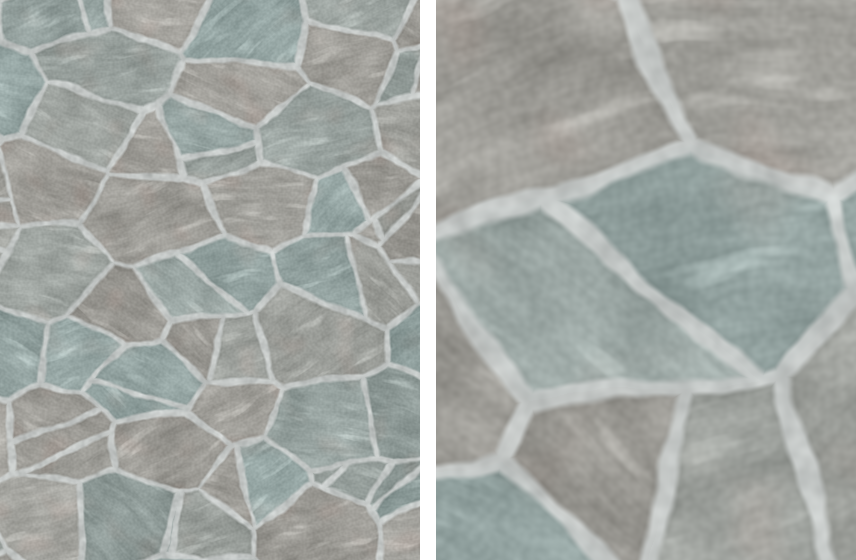
Left: the whole. Right: its middle third, enlarged.
Give the GLSL for this texture, as a Shadertoy shader.

```glsl
const vec2 STONE_GRID = vec2(6.0, 8.4);
const vec3 STONE_GREY = vec3(0.600, 0.622, 0.604);
const vec3 WARM_SHIFT = vec3(0.020, -0.008, -0.012);
const vec3 COOL_SHIFT = vec3(-0.030, 0.012, 0.022);
const vec3 MORTAR_GREY = vec3(0.775, 0.790, 0.785);

vec2 hash2(vec2 p) {
    vec3 q = fract(p.xyx * vec3(0.1031, 0.1030, 0.0973));
    q += dot(q, q.yzx + 33.33);
    return fract((q.xx + q.yz) * q.zy);
}

vec2 gradientAt(vec2 cell) {
    float angle = 6.28318 * hash2(cell + 71.0).x;
    return vec2(cos(angle), sin(angle));
}

float gradientNoise(vec2 p) {
    vec2 i = floor(p), f = fract(p);
    vec2 u = f * f * f * (f * (f * 6.0 - 15.0) + 10.0);
    vec2 e = vec2(1.0, 0.0);
    float a = dot(gradientAt(i), f);
    float b = dot(gradientAt(i + e.xy), f - e.xy);
    float c = dot(gradientAt(i + e.yx), f - e.yx);
    float d = dot(gradientAt(i + e.xx), f - e.xx);
    return mix(mix(a, b, u.x), mix(c, d, u.x), u.y);
}

float fbm(vec2 p, int octaves) {
    float sum = 0.0, gain = 1.0;
    for (int i = 0; i < octaves; i++) {
        sum += gain * gradientNoise(p);
        p = mat2(1.6, 1.2, -1.2, 1.6) * p + 9.7;
        gain *= 0.55;
    }
    return sum;
}

vec2 rotate(vec2 p, float angle) {
    float c = cos(angle), s = sin(angle);
    return vec2(c * p.x - s * p.y, s * p.x + c * p.y);
}

vec2 siteOffset(vec2 cell) {
    return 0.04 + 0.92 * hash2(cell + 40.0);
}

float siteWeight(vec2 cell) {
    return 0.32 * hash2(cell + 90.0).y;
}

// Weighted Voronoi: xy = stone seed, z = distance to the nearest joint
vec3 flagstones(vec2 p, vec2 grid) {
    vec2 q = p * grid, base = floor(q), ownCell = base, own = vec2(0.0);
    float best = 1e3;
    for (int y = -2; y <= 2; y++)
    for (int x = -2; x <= 2; x++) {
        vec2 cell = base + vec2(x, y);
        vec2 r = cell + siteOffset(cell) - q;
        float power = dot(r, r) - siteWeight(cell);
        if (power < best) { best = power; ownCell = cell; own = r; }
    }
    float edge = 1e3;
    for (int y = -2; y <= 2; y++)
    for (int x = -2; x <= 2; x++) {
        vec2 cell = ownCell + vec2(x, y);
        if (x == 0 && y == 0) continue;
        vec2 r = cell + siteOffset(cell) - q;
        float power = dot(r, r) - siteWeight(cell);
        edge = min(edge, (power - best) / (2.0 * length(grid * (r - own))));
    }
    // Some stones are split by one straight joint
    vec2 seed = ownCell;
    vec2 cut = hash2(ownCell + 150.0);
    if (cut.x < 0.45) {
        vec2 normal = rotate(vec2(1.0, 0.0), 14.0 * cut.x);
        float side = dot(own / grid, normal) + 0.07 * (cut.y - 0.5);
        edge = min(edge, abs(side));
        seed += 23.0 * step(0.0, side);
    }
    return vec3(seed, edge);
}

// Cleft slate: clouds, slanted bedding streaks, pale wisps and grain
vec3 stoneColour(vec2 p, vec2 seed) {
    vec2 h = hash2(seed + 210.0), k = hash2(seed + 260.0);
    vec2 bed = rotate(p, 1.6 * (h.x - 0.5)) + 5.0 * k;
    bed.y += 0.012 * gradientNoise(bed * 11.0);
    float clouds = fbm(p * 13.0 + 20.0 * h, 4);
    float streaks = fbm(bed * vec2(15.0, 75.0), 3);
    float wisps = smoothstep(0.22, 0.65, fbm(bed * vec2(9.0, 38.0) + 31.0, 3));
    float grain = gradientNoise(p * 190.0);
    float tone = 0.065 * (h.y - 0.5) + 0.085 * clouds + 0.055 * streaks
               + 0.09 * wisps + 0.045 * grain;
    vec3 tint = mix(WARM_SHIFT, COOL_SHIFT, smoothstep(0.25, 1.0, k.x));
    float rust = smoothstep(0.1, 0.6, gradientNoise(p * 17.0 + 60.0));
    return STONE_GREY + tone + tint + 0.8 * rust * WARM_SHIFT;
}

vec3 mortarColour(vec2 p) {
    float mottle = 0.10 * fbm(p * 32.0 + 7.0, 3) + 0.05 * gradientNoise(p * 130.0);
    return MORTAR_GREY + mottle;
}

void mainImage(out vec4 fragColor, in vec2 fragCoord) {
    vec2 p = fragCoord / iResolution.y + 3.0;
    // Rough, slightly bent stone outlines
    vec2 bend = vec2(gradientNoise(p * 13.0), gradientNoise(p * 13.0 + 50.0));
    vec2 chips = vec2(gradientNoise(p * 60.0), gradientNoise(p * 60.0 + 80.0));
    vec3 stone = flagstones(p + 0.008 * bend + 0.0022 * chips, STONE_GRID);

    float halfWidth = 0.0052 * (1.0 + 0.9 * gradientNoise(p * 18.0 + 15.0));
    float soft = 0.0022 + 0.5 / iResolution.y;
    float mortar = 1.0 - smoothstep(halfWidth - soft, halfWidth + soft, stone.z);
    float rim = 1.0 - smoothstep(0.0, 0.007, stone.z - halfWidth);

    vec3 colour = stoneColour(p, stone.xy) - 0.025 * rim;
    colour = mix(colour, mortarColour(p), 0.94 * mortar);
    fragColor = vec4(clamp(colour, 0.0, 1.0), 1.0);
}
```
